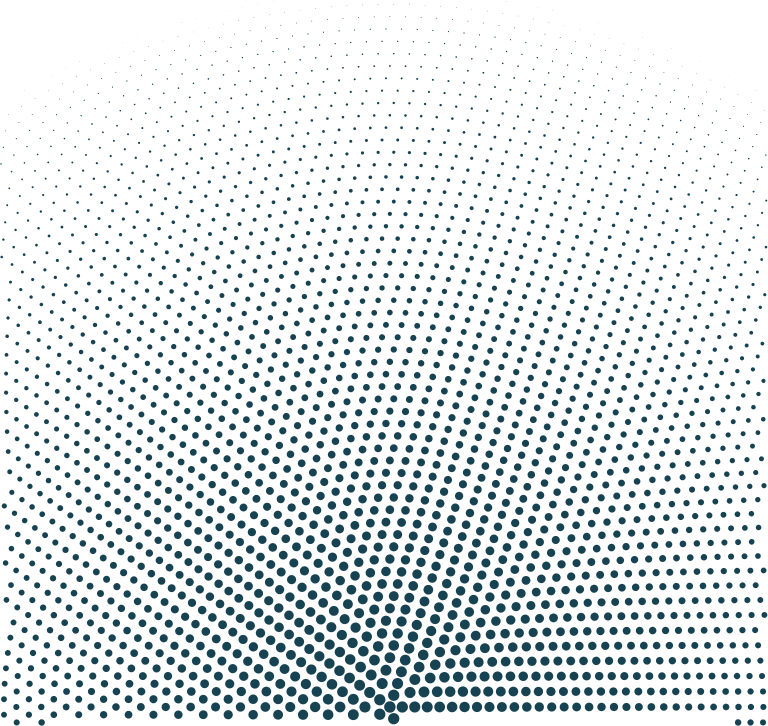
Give the GLSL for this background, as a WebGL 2 fragment shader.

```glsl
#version 300 es
precision highp float;
// Halftone fan: concentric rings of teal dots that shrink away from a low centre.

uniform vec2 u_resolution;
out vec4 fragColor;

const float TAU = 6.2831853;
const vec3 PAPER = vec3(1.0);
const vec3 INK = vec3(0.09, 0.26, 0.32);

const vec2 CENTRE = vec2(0.537, 0.0262);  // in canvas heights
const vec2 STRETCH = vec2(1.01, 1.0);     // rings are slightly wide
const float RING_GAP = 0.01698;
const float DOTS_PER_STEP = 5.0;          // dots added by each ring
const float REACH = 1.0014;               // distance where dots vanish
const float MAX_RADIUS = 0.00785;

// Dot size falls from the centre outwards.
float dotRadius(float dist) {
    return MAX_RADIUS * pow(max(1.0 - dist / REACH, 0.0), 0.9);
}

// Centre of the dot on the given ring that is closest in angle.
vec2 nearestDot(float angle, float ring, float gap) {
    float stepAngle = TAU / max(ring * DOTS_PER_STEP, 1.0);
    float a = round(angle / stepAngle) * stepAngle;
    return ring * gap * vec2(cos(a), sin(a));
}

// Smooth disc; dots thinner than a pixel fade instead of staying solid.
float disc(float dist, float radius, float pixel) {
    float edge = clamp((radius - dist) / pixel + 0.5, 0.0, 1.0);
    return edge * min(2.0 * radius / pixel, 1.0);
}

// Keeps only dots that lie wholly inside the canvas.
float insideCanvas(vec2 pos, vec2 size, float radius) {
    vec2 room = min(pos, size - pos);
    return step(radius * 1.1, min(room.x, room.y));
}

// Ink coverage from the nearest rings around a point.
float ringDots(vec2 p, vec2 size, float pixel) {
    vec2 q = (p - CENTRE) / STRETCH;
    float angle = length(q) > 0.0 ? atan(q.y, q.x) : 0.0;
    float nearRing = round(length(q) / RING_GAP);
    float ink = 0.0;
    for (int i = -1; i <= 1; i++) {
        float ring = max(nearRing + float(i), 0.0);
        vec2 pos = CENTRE + nearestDot(angle, ring, RING_GAP) * STRETCH;
        float radius = dotRadius(ring * RING_GAP);
        float cover = disc(distance(p, pos), radius, pixel);
        ink = max(ink, cover * insideCanvas(pos, size, radius));
    }
    return ink;
}

void main() {
    float pixel = 1.0 / u_resolution.y;
    vec2 p = gl_FragCoord.xy * pixel;
    float ink = ringDots(p, u_resolution * pixel, pixel);
    fragColor = vec4(mix(PAPER, INK, ink), 1.0);
}
```
